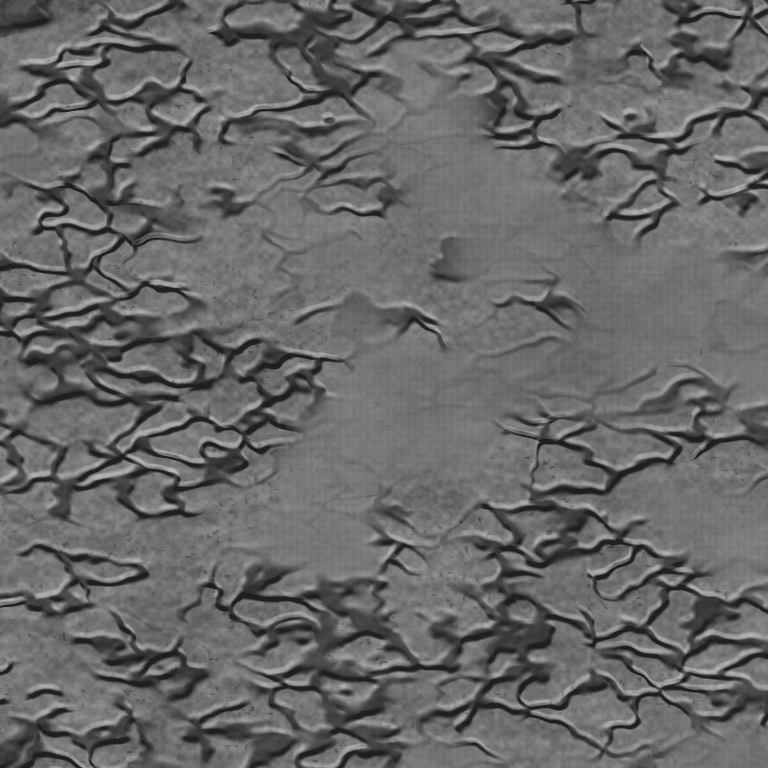
This texture is drawn by a Shadertoy shader. Its source:

```glsl
float hash(vec2 p) {
    return fract(sin(dot(p, vec2(127.1, 311.7))) * 43758.5453);
}

vec2 hash2(vec2 p) {
    return vec2(hash(p), hash(p + 57.3));
}

float noise(vec2 p) {
    vec2 i = floor(p), f = fract(p);
    f = f * f * (3.0 - 2.0 * f);
    float low = mix(hash(i), hash(i + vec2(1, 0)), f.x);
    float high = mix(hash(i + vec2(0, 1)), hash(i + vec2(1, 1)), f.x);
    return mix(low, high, f.y);
}

float fbm(vec2 p, int octaves) {
    float sum = 0.0, amp = 0.5, total = 0.0;
    for (int i = 0; i < octaves; i++) {
        sum += amp * noise(p);
        total += amp;
        amp *= 0.5;
        p = mat2(1.6, 1.2, -1.2, 1.6) * p + 7.7;
    }
    return sum / total;
}

// Gap between the two nearest cell centres: zero on a cell border
float borderDistance(vec2 p) {
    vec2 cell = floor(p);
    float nearest = 9.0, second = 9.0;
    for (int y = -1; y <= 1; y++) {
        for (int x = -1; x <= 1; x++) {
            vec2 id = cell + vec2(x, y);
            float d = length(id + hash2(id) - p);
            second = min(second, max(nearest, d));
            nearest = min(nearest, d);
        }
    }
    return second - nearest;
}

// Smooth areas where the cracks die out
float calmMask(vec2 uv) {
    return smoothstep(0.54, 0.72, fbm(uv * vec2(5.0, 6.5) + 3.1, 2));
}

// Broken, winding cracks, wider than they are tall
float cracks(vec2 uv, float calm) {
    vec2 p = uv * vec2(14.0, 24.0);
    vec2 warp = vec2(fbm(p * 0.9 + 11.0, 3), fbm(p * 0.9 + 37.0, 3)) - 0.5;
    p += 1.7 * warp;
    float width = mix(0.16, 0.48, noise(p * 0.8 + 5.0));
    float line = 1.0 - smoothstep(0.2 * width, width, borderDistance(p));
    float present = smoothstep(0.28, 0.52, noise(p * 0.95 + 71.0));
    return line * present * (1.0 - 0.9 * calm);
}

// Rounded lumps between the cracks
float lumps(vec2 uv, float calm) {
    return fbm(uv * vec2(34.0, 54.0) + 19.0, 3) * (1.0 - 0.75 * calm);
}

float height(vec2 uv, float calm) {
    return lumps(uv, calm) - cracks(uv, calm);
}

// Faint woven ripple
float weave(vec2 uv, float cycles) {
    vec2 wave = sin(6.2832 * cycles * uv);
    return 0.6 * wave.x + 0.4 * wave.y;
}

void mainImage(out vec4 fragColor, in vec2 fragCoord) {
    vec2 uv = fragCoord / iResolution.y;
    float calm = calmMask(uv);
    float crack = cracks(uv, calm);

    // Relief: edges that drop away downwards catch the light
    vec2 lightStep = vec2(0.002, -0.007);
    float slope = height(uv, calm) - height(uv + lightStep, calm);

    float baseGrey = 0.455;
    float grey = baseGrey + 0.17 * slope - 0.21 * crack;
    grey += 0.12 * (fbm(uv * vec2(9.0, 14.0) + 43.0, 3) - 0.5);

    // Grain, dark pits and weave
    float rough = (1.0 - 0.65 * calm) * (1.0 - 0.7 * crack);
    grey += 0.14 * rough * (fbm(uv * 150.0, 2) - 0.5);
    float pitArea = smoothstep(0.45, 0.7, noise(uv * 22.0 + 9.0));
    grey -= 0.12 * rough * pitArea * smoothstep(0.78, 0.95, noise(uv * 240.0));
    float ripple = weave(uv + 0.002 * noise(uv * 30.0), 110.0);
    grey += 0.012 * calm * ripple;

    fragColor = vec4(vec3(clamp(grey, 0.12, 0.72)), 1.0);
}
```
